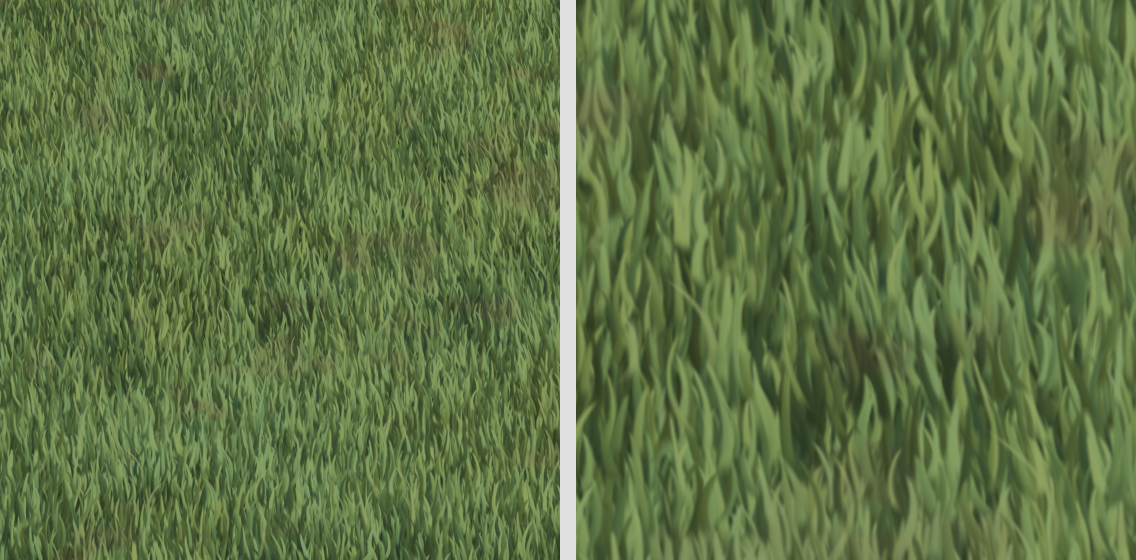
Left, the full canvas; right, a detail of the centre.
This texture is drawn by a three.js fragment shader. Its source:

```glsl
// A meadow of soft grass seen at a slant: jittered grids of curved, tapering blades
// are laid from dark undergrowth to lit tips, shrinking with distance up the canvas.
// Slow noise adds shaded, yellowish and dry patches; a few pale stalks lie on top.
varying vec2 vUv;

const int LAYERS = 16;
const int STALK_LAYERS = 2;
const float RECESSION = 0.6;              // growth of blade density up the canvas
const vec2 BLADE_CELL = vec2(0.030, 0.050);
const vec2 BLADE_SIZE = vec2(0.0031, 0.044); // half width, half length
const vec2 STALK_CELL = vec2(0.11, 0.13);
const vec2 STALK_SIZE = vec2(0.0027, 0.055);
const float STALK_SHARE = 0.4;
const float EDGE_SOFTNESS = 0.0017;
const float MEAN_LEAN = -0.06;
const vec3 SHADE_GREEN = vec3(0.165, 0.220, 0.130);
const vec3 MID_GREEN = vec3(0.340, 0.430, 0.238);
const vec3 LIT_GREEN = vec3(0.545, 0.635, 0.395);
const vec3 DRY_BROWN = vec3(0.370, 0.350, 0.235);
const vec3 STALK_PALE = vec3(0.570, 0.630, 0.400);
const vec3 YELLOW_SHIFT = vec3(0.050, 0.010, -0.035);

float hash(vec2 p) {
  vec3 q = fract(p.xyx * 0.1031);
  q += dot(q, q.yzx + 33.33);
  return fract((q.x + q.y) * q.z);
}

vec4 hash4(vec2 p) {
  vec4 q = fract(p.xyxy * vec4(0.1031, 0.1030, 0.0973, 0.1099));
  q += dot(q, q.wzxy + 33.33);
  return fract((q.xxyz + q.yzzw) * q.zywx);
}

float noise(vec2 p) {
  vec2 i = floor(p), f = fract(p);
  f = f * f * (3.0 - 2.0 * f);
  return mix(mix(hash(i), hash(i + vec2(1.0, 0.0)), f.x),
             mix(hash(i + vec2(0.0, 1.0)), hash(i + 1.0), f.x), f.y);
}

float fbm(vec2 p) {
  return 0.55 * noise(p) + 0.30 * noise(p * 2.1 + 17.0) + 0.15 * noise(p * 4.3 + 41.0);
}

vec3 grassColor(float tone) {
  tone = clamp(tone, 0.0, 1.0);
  vec3 low = mix(SHADE_GREEN, MID_GREEN, tone * 2.0);
  return mix(low, LIT_GREEN, max(tone * 2.0 - 1.0, 0.0));
}

// Returns coverage, height along the blade (0 to 1) and side (-1 to 1).
vec3 blade(vec2 d, vec2 size, float lean, float bend, float soft) {
  float v = d.y / size.y;
  if (abs(v) > 1.0) return vec3(0.0);
  float slope = lean + 2.0 * bend * v;
  float across = d.x - lean * d.y - bend * size.y * (v * v - 0.5);
  across *= inversesqrt(1.0 + slope * slope);
  float u = 0.5 + 0.5 * v;
  float halfWidth = size.x * sqrt(1.0 - u) * 1.25;
  float cover = 1.0 - smoothstep(halfWidth - soft, halfWidth + soft, abs(across));
  cover *= smoothstep(0.0, 0.25, u) * smoothstep(1.0, 0.85, u);
  return vec3(cover, u, clamp(across / size.x, -1.0, 1.0));
}

void main() {
  // Ground coordinates; the shear keeps blades upright away from the centre.
  float scale = 1.0 + RECESSION * vUv.y;
  vec2 ground = vec2((vUv.x - 0.5) * scale, vUv.y + 0.5 * RECESSION * vUv.y * vUv.y) + 3.0;
  float shear = (vUv.x - 0.5) * RECESSION / scale;
  float soft = EDGE_SOFTNESS * scale;

  // Slow patches of light, hue, dryness and wind direction.
  float light = (fbm(ground * vec2(5.0, 8.0)) - 0.5) * 0.40 + 0.06 * (vUv.y - 0.5);
  float hue = fbm(ground * 4.0 + 50.0) - 0.5;
  float dry = smoothstep(0.60, 0.82, fbm(ground * vec2(6.0, 10.0) + 90.0));
  float wind = MEAN_LEAN + 0.22 * (noise(ground * 9.0 + 70.0) - 0.5);

  // Dark undergrowth with faint upright streaks.
  float streak = noise(ground * vec2(160.0, 45.0));
  vec3 color = grassColor(0.05 + 0.28 * streak + light);

  // Blades, far rows first within every layer.
  for (int k = 0; k < LAYERS; k++) {
    float depth = float(k) / float(LAYERS - 1);
    vec2 p = ground / BLADE_CELL + vec2(7.31, 3.77) * float(k);
    vec2 cell = floor(p);
    for (int j = 0; j < 3; j++) for (int i = 0; i < 3; i++) {
      vec2 id = cell + vec2(float(i) - 1.0, 1.0 - float(j));
      vec4 r = hash4(id + 131.0 * float(k));
      vec4 s = hash4(id + 57.0 + 131.0 * float(k));
      vec2 d = (p - id - r.xy) * BLADE_CELL;
      d.x -= shear * d.y;
      vec2 size = BLADE_SIZE * vec2(0.65 + 0.7 * s.x, 0.5 + 0.5 * s.y);
      vec3 b = blade(d, size, wind + 0.5 * (r.z - 0.5), 0.7 * (s.z - 0.5), soft);
      if (b.x > 0.0) {
        float tone = -0.17 + 0.85 * r.w + 0.20 * depth + 0.25 * b.y + 0.08 * b.z + light;
        vec3 tint = grassColor(tone) + YELLOW_SHIFT * (s.w - 0.5 + hue);
        color = mix(color, tint, b.x * 0.94);
      }
    }
  }
  color = mix(color, DRY_BROWN * (0.45 + 1.3 * color.g), 0.45 * dry);

  // Sparse pale stalks, some arching over.
  for (int k = 0; k < STALK_LAYERS; k++) {
    vec2 p = ground / STALK_CELL + vec2(4.63, 9.19) * float(k);
    vec2 cell = floor(p);
    for (int j = 0; j < 3; j++) for (int i = 0; i < 3; i++) {
      vec2 id = cell + vec2(float(i) - 1.0, 1.0 - float(j));
      vec4 r = hash4(id + 311.0 + 97.0 * float(k));
      vec4 s = hash4(id + 733.0 + 97.0 * float(k));
      vec2 d = (p - id - r.xy) * STALK_CELL;
      d.x -= shear * d.y;
      vec2 size = STALK_SIZE * vec2(0.8 + 0.5 * s.x, 0.45 + 0.55 * s.y);
      vec3 b = blade(d, size, wind + 0.7 * (r.z - 0.5), 1.1 * (s.z - 0.5), soft);
      color = mix(color, STALK_PALE, b.x * 0.8 * step(r.w, STALK_SHARE) * (0.5 + 0.5 * b.y));
    }
  }
  gl_FragColor = vec4(color, 1.0);
}
```
